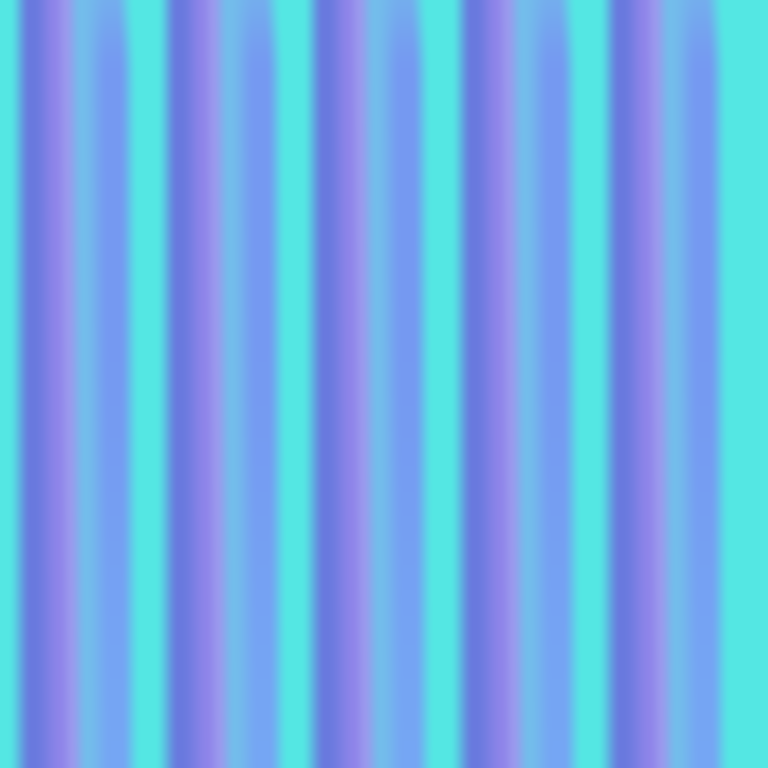
Reproduce this texture map procedurally as a WebGL 2 fragment shader.

```glsl
#version 300 es
precision highp float;
// Soft vertical stripes: five repeats of a violet band and a paler blue band
// over turquoise, built from chained smooth colour ramps across each cell.
// Bands spread slightly towards the bottom, and the blue one fades at the top.
uniform vec2 u_resolution;
out vec4 fragColor;

const float REPEATS = 5.0;
const float PERIOD = 0.1918;

const vec3 TURQUOISE = vec3(0.33, 0.905, 0.89);
const vec3 INDIGO    = vec3(0.41, 0.475, 0.87);
const vec3 VIOLET    = vec3(0.56, 0.52, 0.915);
const vec3 LAVENDER  = vec3(0.605, 0.60, 0.93);
const vec3 SKY       = vec3(0.45, 0.74, 0.92);
const vec3 BLUE      = vec3(0.46, 0.60, 0.945);
const vec3 PALE_BLUE = vec3(0.46, 0.65, 0.955);

// Blend to the next colour between two positions in the cell
vec3 ramp(vec3 color, vec3 next, float start, float end, float x) {
    return mix(color, next, smoothstep(start, end, x));
}

float hash(float n) {
    return fract(sin(n * 127.1 + 3.7) * 437.58);
}

// Colour across one cell, x from 0 to 1; height runs from bottom to top
vec3 stripeCell(float x, float height) {
    float spread = 0.045 * (0.5 - height);
    float topFade = smoothstep(0.90, 1.03, height);
    float softness = 0.012 * (1.0 - height);
    vec3 blue = mix(PALE_BLUE, BLUE, smoothstep(0.0, 0.6, height));
    blue = mix(blue, SKY, 0.65 * topFade);

    // Violet band
    vec3 color = ramp(TURQUOISE, INDIGO, 0.06 - softness, 0.20 + softness, x);
    color = ramp(color, VIOLET, 0.22, 0.40 + spread, x);
    color = ramp(color, LAVENDER, 0.38 + spread, 0.475 + spread, x);

    // Pale gap and blue band
    color = ramp(color, SKY, 0.455 + spread, 0.57 + spread, x);
    color = ramp(color, blue, 0.57 + spread, 0.74 + 0.5 * spread, x);
    float edge = 0.5 * spread - 0.025 * topFade;
    return ramp(color, TURQUOISE, 0.81 + edge, 0.945 + edge, x);
}

void main() {
    vec2 uv = gl_FragCoord.xy / u_resolution;
    float cell = uv.x / PERIOD;
    float index = floor(cell);

    // Tiny sideways variation between repeats
    float offset = 0.012 * (hash(index) - 0.5);
    vec3 color = stripeCell(fract(cell) + offset, uv.y);

    // Plain turquoise margin after the last repeat
    color = mix(color, TURQUOISE, step(REPEATS, cell));
    fragColor = vec4(color, 1.0);
}
```
